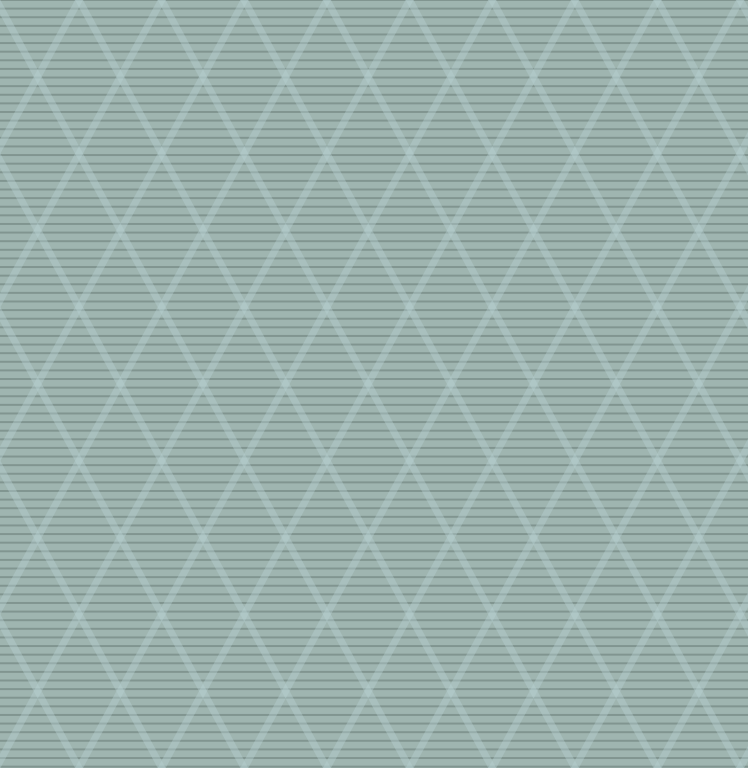
Reproduce this pattern procedurally as a Shadertoy shader.

```glsl
// Diamond trellis over fine horizontal pinstripes on muted sage.
// Periodic bands with analytic edge coverage are layered: thin dark rules
// first, then two translucent diagonal families that brighten where they cross.

const vec3 SAGE      = vec3(0.622, 0.708, 0.690);
const vec3 RULE_DARK = vec3(0.505, 0.585, 0.565);
const vec3 BAND_PALE = vec3(0.720, 0.820, 0.825);

// All lengths are fractions of the canvas height.
const vec2  DIAMOND_SIZE   = vec2(0.1076, 0.2);
const float DIAMOND_SHIFT  = 0.1029;
const float RULE_PITCH     = 0.011216;
const float RULE_FRACTION  = 0.23;   // share of the pitch
const float BAND_FRACTION  = 0.097;  // share of the diamond width
const float BAND_OPACITY   = 0.40;

// Coverage of a band centred on every integer phase.
float bandCoverage(float phase, float width, float pixelSpan) {
    float distanceToCentre = abs(fract(phase + 0.5) - 0.5);
    float edge = (0.5 * width - distanceToCentre) / pixelSpan + 0.5;
    return clamp(edge, 0.0, min(1.0, width / pixelSpan));
}

// Thin horizontal rules.
vec3 drawRules(vec3 base, float y, float pixel) {
    float rule = bandCoverage(y / RULE_PITCH, RULE_FRACTION, pixel / RULE_PITCH);
    return mix(base, RULE_DARK, rule);
}

// One diagonal family; slope is +1 or -1.
vec3 drawDiagonals(vec3 base, vec2 cell, float slope, float pixelSpan) {
    float band = bandCoverage(cell.x + slope * cell.y, BAND_FRACTION, pixelSpan);
    return mix(base, BAND_PALE, BAND_OPACITY * band);
}

void mainImage(out vec4 fragColor, in vec2 fragCoord) {
    float pixel = 1.0 / iResolution.y;
    vec2 position = vec2(fragCoord.x, iResolution.y - fragCoord.y) * pixel;

    vec3 color = drawRules(SAGE, position.y, pixel);

    // Two mirrored diagonal families form the trellis.
    vec2 cell = (position - vec2(DIAMOND_SHIFT, 0.0)) / DIAMOND_SIZE;
    float cellSpan = pixel * length(1.0 / DIAMOND_SIZE);
    color = drawDiagonals(color, cell, 1.0, cellSpan);
    color = drawDiagonals(color, cell, -1.0, cellSpan);

    fragColor = vec4(color, 1.0);
}
```
